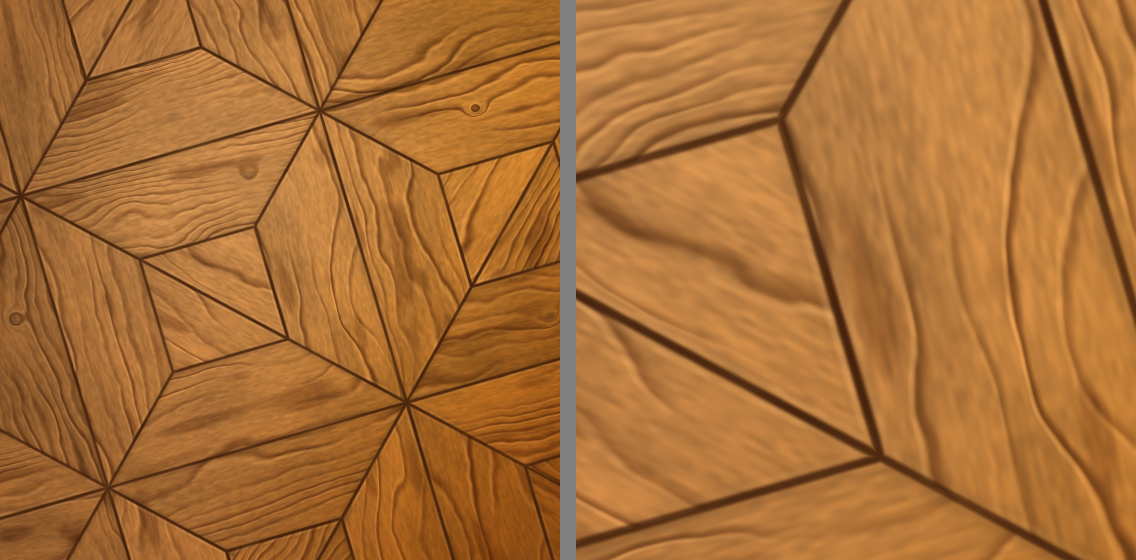
Left: the whole. Right: its middle third, enlarged.
Write a three.js fragment shader that draws this texture.

```glsl
// Varnished parquet of split hexagonal petals meeting in eight-line stars around small squares.
varying vec2 vUv;

float hash(vec2 p) {
  return fract(sin(dot(p, vec2(127.1, 311.7))) * 43758.5453);
}

float noise(vec2 p) {
  vec2 i = floor(p), f = fract(p);
  f = f * f * (3.0 - 2.0 * f);
  return mix(mix(hash(i), hash(i + vec2(1.0, 0.0)), f.x),
             mix(hash(i + vec2(0.0, 1.0)), hash(i + vec2(1.0, 1.0)), f.x), f.y);
}

// Dark growth ring in x, pale rim in y, for grain running along g.x
vec2 growthRings(vec2 g, float density, float wildness, vec2 seed) {
  float warp = wildness * (noise(g * vec2(3.0, 6.0) + seed) - 0.5)
             + 0.035 * noise(g * vec2(8.0, 15.0) + seed)
             + 0.008 * noise(g * vec2(28.0, 45.0) + seed);
  float h = (g.y + warp) * density;
  float d = (fract(h) - 0.5) / density;
  float w = min(0.017, 0.4 / density);
  float ring = smoothstep(-0.4 * w, 0.0, d) * (1.0 - smoothstep(0.0, w, d));
  float rim = smoothstep(-w, -0.6 * w, d) * (1.0 - smoothstep(-0.6 * w, -0.2 * w, d));
  float fade = mix(0.35, 1.0, hash(vec2(floor(h), seed.x)))
             * smoothstep(0.1, 0.6, noise(g * vec2(4.0, 9.0) + seed.yx));
  return vec2(ring, rim) * fade;
}

void main() {
  // Tilted square lattice with a star at every corner
  vec2 fromStar = vUv - vec2(0.193, 0.129);
  vec2 p = vec2(dot(fromStar, vec2(1.729, 0.515)), dot(fromStar, vec2(-0.505, 1.769)));
  vec2 cell = floor(p);
  vec2 c = fract(p) - 0.5;
  vec2 a = abs(c);
  float reach = max(a.x, a.y);
  float flip = mod(cell.x + cell.y, 2.0) < 0.5 ? 1.0 : -1.0;
  float inset = 0.193;

  // Choose the plank: half a petal, or half of the inner square
  vec2 g;
  float part, split;
  bool petal = reach > inset;
  if (petal) {
    bool level = a.y > a.x;
    g = level ? c : c.yx;
    part = (level ? 1.0 : 3.0) + step(0.0, g.y);
    split = abs(a.x - a.y) * 0.707;
  } else {
    g = vec2(c.x - flip * c.y, c.x + flip * c.y) * 0.707;
    part = 5.0 + step(0.0, g.y);
    split = abs(g.y);
  }
  vec2 id = cell * 7.0 + vec2(part, part * 2.3);
  float tone = hash(id), kind = hash(id + 3.7), odd = hash(id + 8.1);
  vec2 seed = 37.0 * vec2(odd, tone);

  // Slightly skewed grain, with a knot in some planks
  vec2 k = g - vec2((kind - 0.5) * 0.5, sign(g.y) * 0.36);
  g.y += g.x * (odd - 0.5) * 0.22;
  float knot = petal && odd > 0.65 ? exp(-dot(k * k, vec2(700.0, 1100.0))) : 0.0;
  vec2 grain = g + vec2(0.0, 0.07 * knot);
  float density = mix(11.0, 42.0, kind * kind);
  float wildness = mix(0.22, 0.08, kind);
  vec2 rings = growthRings(grain, density, wildness, seed);

  // Fibres, pores and stains
  float fibre = noise(g * vec2(22.0, 170.0) + seed) - 0.5;
  float pores = noise(g * vec2(60.0, 140.0) + seed.yx) - 0.5;
  float cloud = noise(g * vec2(5.0, 13.0) + seed) - 0.5;
  float stain = smoothstep(0.72, 0.92, noise(grain * vec2(5.0, 20.0) + seed.yx + 9.0));

  // Brown at left, golden at right, pale where the varnish catches the light
  vec3 wood = mix(vec3(0.67, 0.42, 0.20), vec3(0.73, 0.45, 0.14), smoothstep(0.3, 0.85, vUv.x));
  wood *= 0.91 + 0.17 * tone;
  vec2 s = vUv - vec2(0.42, 0.70);
  wood = mix(wood, vec3(0.79, 0.56, 0.32), 0.75 * exp(-dot(s, s) * 6.0));
  float corner = smoothstep(0.55, 1.0, 0.5 * (vUv.x + 1.0 - vUv.y));
  wood *= mix(vec3(1.0), vec3(0.74, 0.64, 0.50), corner);
  wood *= 0.88 + 0.12 * smoothstep(0.0, 0.35, vUv.x);
  wood *= 1.0 + 0.10 * fibre + 0.13 * pores + 0.16 * cloud;

  // Ring relief
  wood *= mix(vec3(1.0), vec3(0.56, 0.46, 0.36), 0.8 * rings.x);
  wood += vec3(0.09, 0.08, 0.06) * rings.y;
  wood *= mix(vec3(1.0), vec3(0.72, 0.65, 0.58), 0.65 * stain);
  wood *= 1.0 - 0.2 * smoothstep(0.6, 1.0, knot);

  // Seams with a worn, shining bevel
  float seam = min(min(0.5 - reach, abs(reach - inset)), split);
  float wear = noise(p * 13.0);
  float bevel = smoothstep(0.004, 0.009, seam) * (1.0 - smoothstep(0.009, 0.017, seam));
  wood += vec3(0.13, 0.11, 0.08) * bevel * wear * step(0.4, tone);
  wood *= 1.0 - 0.12 * (1.0 - smoothstep(0.0, 0.025, seam));
  float gap = 1.0 - smoothstep(0.0015, 0.0075, seam);
  wood = mix(wood, vec3(0.25, 0.12, 0.04), gap * (0.7 + 0.25 * wear));

  gl_FragColor = vec4(wood, 1.0);
}
```
